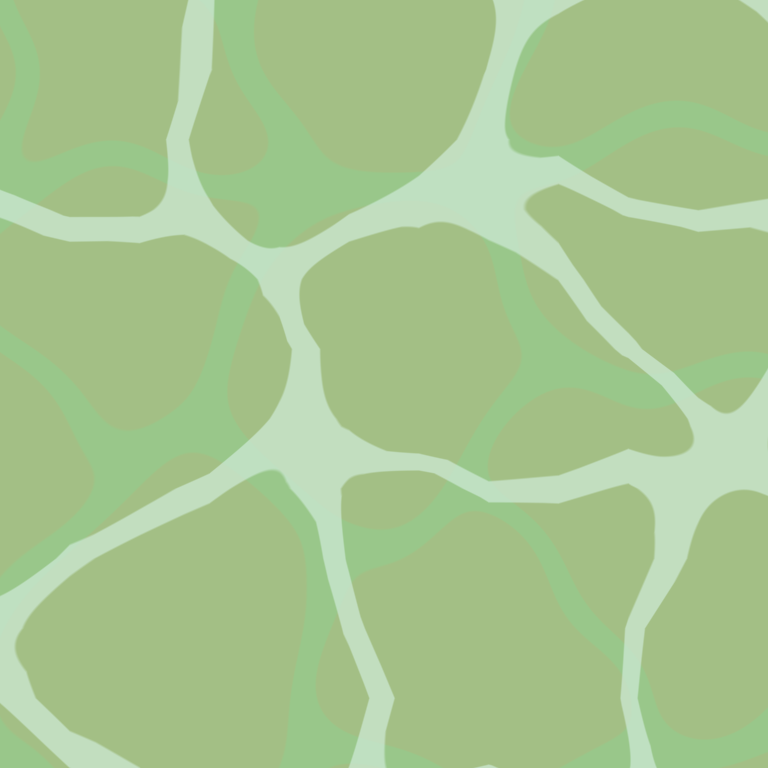
A WebGL 1 fragment shader for this pattern:

```glsl
precision highp float;

// Caustic-like web of pale bands over a second, fainter green web.
// Each web is the rounded border of cellular noise, bent by layered sines;
// the pale web bends in flat facets, the green one in smooth curves.

uniform vec2 u_resolution;

const vec3 GROUND = vec3(0.64, 0.75, 0.52);
const vec3 GREEN = vec3(0.60, 0.78, 0.54);
const vec3 PALE = vec3(0.811, 0.921, 0.849);
const float PALE_OPACITY = 0.7;

const float PALE_CELLS = 2.7;         // cells across the canvas
const float GREEN_CELLS = 2.6;
const float PALE_HALF_WIDTH = 0.015;  // in canvas units
const float GREEN_HALF_WIDTH = 0.017;
const float WIDTH_VARIATION = 0.22;
const float JITTER = 0.86;            // irregularity of the cells
const float CORNER_SHARPNESS = 17.0;  // lower means rounder cells
const float FACETS = 11.0;            // facets across the canvas
const float BEND = 0.021;             // strength of the sine bending
const float SOFTNESS = 0.0015;        // half width of the edge blur
const vec2 PALE_SEED = vec2(13.0, 7.0);
const vec2 GREEN_SEED = vec2(41.0, 29.0);

vec2 hash2(vec2 p) {
  vec3 q = fract(p.xyx * vec3(0.1031, 0.1030, 0.0973));
  q += dot(q, q.yzx + 33.33);
  return fract((q.xx + q.yz) * q.zy);
}

vec2 cellPoint(vec2 cell, vec2 seed) {
  return cell + 0.5 + JITTER * (hash2(cell + seed) - 0.5);
}

// Layered sines that displace the plane
vec2 bend(vec2 p, vec2 seed) {
  vec2 wide = sin(p.yx * vec2(15.0, 17.0) + p * 6.0 + seed);
  vec2 fine = sin(p.yx * vec2(29.0, 26.0) - p * 11.0 + seed.yx);
  return BEND * (wide + 0.4 * fine);
}

// The same displacement, interpolated linearly over a triangle mesh
vec2 facetedBend(vec2 p, vec2 seed) {
  vec2 corner = floor(p * FACETS);
  vec2 f = fract(p * FACETS);
  vec2 side = f.x > f.y ? vec2(1.0, 0.0) : vec2(0.0, 1.0);
  float hi = max(f.x, f.y);
  float lo = min(f.x, f.y);
  return (1.0 - hi) * bend(corner / FACETS, seed)
       + (hi - lo) * bend((corner + side) / FACETS, seed)
       + lo * bend((corner + 1.0) / FACETS, seed);
}

// Distance to the cell border, with the corners rounded by a smooth minimum
float borderDistance(vec2 p, vec2 seed) {
  vec2 home = floor(p);
  vec2 nearestCell = home;
  vec2 nearest = vec2(0.0);
  float best = 100.0;
  for (int y = -1; y <= 1; y++) {
    for (int x = -1; x <= 1; x++) {
      vec2 cell = home + vec2(float(x), float(y));
      vec2 toPoint = cellPoint(cell, seed) - p;
      float d = dot(toPoint, toPoint);
      if (d < best) {
        best = d;
        nearest = toPoint;
        nearestCell = cell;
      }
    }
  }
  float sum = 0.0;
  for (int y = -2; y <= 2; y++) {
    for (int x = -2; x <= 2; x++) {
      vec2 toPoint = cellPoint(nearestCell + vec2(float(x), float(y)), seed) - p;
      vec2 across = toPoint - nearest;
      if (dot(across, across) > 0.0001) {
        float d = dot(0.5 * (toPoint + nearest), normalize(across));
        sum += exp(-CORNER_SHARPNESS * d);
      }
    }
  }
  return -log(max(sum, 1e-12)) / CORNER_SHARPNESS;
}

// Coverage of one web of bands
float web(vec2 p, vec2 bent, float cells, float halfWidth, vec2 seed) {
  float d = borderDistance(bent * cells, seed) / cells;
  float vary = sin(p.x * 13.0 + seed.x) * sin(p.y * 11.0 + seed.y);
  float w = halfWidth * (1.0 + WIDTH_VARIATION * vary);
  float blur = max(SOFTNESS, 0.7 / min(u_resolution.x, u_resolution.y));
  return 1.0 - smoothstep(w - blur, w + blur, d);
}

void main() {
  vec2 p = gl_FragCoord.xy / min(u_resolution.x, u_resolution.y);

  float green = web(p, p + bend(p, GREEN_SEED),
                    GREEN_CELLS, GREEN_HALF_WIDTH, GREEN_SEED);
  float pale = web(p, p + facetedBend(p, PALE_SEED),
                   PALE_CELLS, PALE_HALF_WIDTH, PALE_SEED);

  vec3 color = mix(GROUND, GREEN, green);
  color = mix(color, PALE, PALE_OPACITY * pale);
  gl_FragColor = vec4(color, 1.0);
}
```
